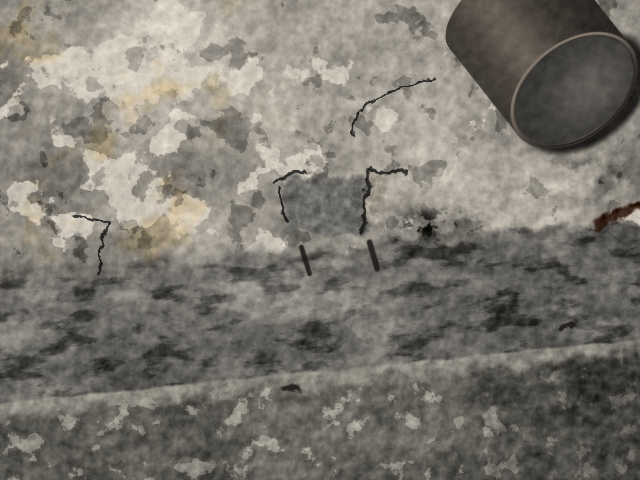
This texture is drawn by a Shadertoy shader. Its source:

```glsl
// Stained, peeling concrete wall with a sloped ledge, a broken patch and a steel pipe.

vec2 gradient(vec2 cell) {
  vec3 q = fract(cell.xyx * 0.1031);
  q += dot(q, q.yzx + 33.33);
  float angle = 6.2832 * fract((q.x + q.y) * q.z);
  return vec2(cos(angle), sin(angle));
}

float noise(vec2 p) {
  vec2 i = floor(p), f = fract(p), o = vec2(1, 0);
  vec2 s = f * f * (3.0 - 2.0 * f);
  float low = mix(dot(gradient(i), f), dot(gradient(i + o), f - o), s.x);
  float high = mix(dot(gradient(i + o.yx), f - o.yx), dot(gradient(i + 1.0), f - 1.0), s.x);
  return 1.4 * mix(low, high, s.y);
}

float fbm(vec2 p) {
  float sum = 0.0, amp = 0.5;
  for (int i = 0; i < 5; i++) {
    sum += amp * noise(p);
    p = mat2(1.6, 1.2, -1.2, 1.6) * p + 7.3;
    amp *= 0.55;
  }
  return sum;
}

// Soft elliptical spot
float blob(vec2 p, float x, float y, float rx, float ry) {
  vec2 q = (p - vec2(x, y)) / vec2(rx, ry);
  return exp(-dot(q, q));
}

// Line from ends.xy to ends.zw
float stroke(vec2 p, vec4 ends, float width) {
  vec2 d = ends.zw - ends.xy, q = p - ends.xy;
  float t = clamp(dot(q, d) / dot(d, d), 0.0, 1.0);
  return 1.0 - smoothstep(width * 0.5, width * 1.5, length(q - d * t));
}

vec3 wallColor(vec2 p, float stain, float grain) {
  float tone = 0.61 + 0.27 * stain + 0.16 * grain;
  tone += 0.06 * (blob(p, 0.35, 0.82, 0.32, 0.25) + blob(p, 1.02, 0.6, 0.22, 0.12));
  tone -= 0.22 * blob(p, 0.0, 0.83, 0.1, 0.13);
  tone -= 0.13 * blob(p, 0.36, 0.65, 0.2, 0.05);
  tone -= 0.1 * blob(p, 0.0, 0.45, 0.3, 0.07);
  float zone = blob(p, 0.3, 0.83, 0.25, 0.18) + 0.65 * blob(p, 0.3, 0.56, 0.4, 0.07);
  float peel = smoothstep(0.0, 0.07, fbm(p * 10.0 + 3.0) + 0.45 * zone - 0.3);
  tone = mix(tone, 0.83 + 0.12 * grain, 0.8 * peel);
  tone -= 0.16 * smoothstep(0.2, 0.28, fbm(p * 13.0 + 41.0) + 0.05 * zone);
  float mould = blob(p, 1.2, 0.63, 0.14, 0.06) + blob(p, 0.93, 0.53, 0.14, 0.04);
  tone -= 0.24 * mould * smoothstep(-0.1, 0.25, fbm(p * 15.0));
  float ochre = smoothstep(0.05, 0.35, fbm(p * 7.0 + 19.0)) * smoothstep(0.65, 0.3, p.x);
  return tone * mix(vec3(1.02, 0.985, 0.92), vec3(1.03, 0.94, 0.77), ochre);
}

vec3 slopeColor(vec2 p, float stain, float grain) {
  vec2 along = vec2(p.x, p.y - 0.1 * p.x);
  float tone = 0.36 + 0.15 * blob(p, 0.62, 0.38, 0.26, 0.08) + 0.16 * stain + 0.17 * grain;
  tone -= 0.17 * smoothstep(0.0, 0.3, fbm(along * vec2(10, 25)));
  tone += 0.1 * smoothstep(0.0, 0.3, fbm(along * vec2(7, 15) + 9.0));
  return tone * vec3(1.02, 1.0, 0.95);
}

vec3 floorColor(vec2 p, float depth, float grain) {
  float dim = smoothstep(0.8, 1.3, p.x);
  float tone = 0.32 + 0.08 * blob(p, 0.65, 0.14, 0.3, 0.13) - 0.06 * dim;
  tone += 0.17 * fbm(p * 6.0 + 5.0) + 0.18 * grain;
  tone += (0.2 - 0.08 * dim) * smoothstep(0.16, 0.3, fbm(p * 21.0 + 8.0));
  float lip = 1.0 - smoothstep(0.012, 0.045, depth + 0.035 * fbm(p * 18.0));
  return mix(tone, 0.57 + 0.2 * grain, lip * 0.85) * vec3(1.02, 1.0, 0.93);
}

// Broken plaster, cracks and exposed bars
vec3 addDamage(vec3 color, vec2 p, float grain) {
  vec2 w = p + 0.025 * vec2(fbm(p * 18.0), fbm(p * 18.0 + 31.0));
  vec2 q = abs(w - vec2(0.593 + 0.15 * p.y, 0.57)) - vec2(0.09, 0.058);
  float hole = 1.0 - smoothstep(-0.006, 0.006, max(q.x, q.y));
  color = mix(color, vec3(0.41, 0.405, 0.39) + 0.22 * grain, hole * 0.9);
  float chunk = stroke(w, vec4(0.79, 0.625, 0.775, 0.555), 0.018);
  color = mix(color, vec3(0.6, 0.57, 0.52) + 0.3 * grain, chunk);
  float rubble = blob(w, 0.9, 0.53, 0.075, 0.035);
  color *= 1.0 - rubble * (0.25 + 0.7 * smoothstep(0.0, 0.2, fbm(p * 24.0)));
  vec4 cracks[8] = vec4[8](
    vec4(0.775, 0.64, 0.75, 0.525), vec4(0.775, 0.645, 0.845, 0.635),
    vec4(0.575, 0.62, 0.635, 0.64), vec4(0.585, 0.61, 0.59, 0.54),
    vec4(0.155, 0.55, 0.22, 0.53), vec4(0.22, 0.53, 0.205, 0.43),
    vec4(0.73, 0.715, 0.77, 0.79), vec4(0.77, 0.79, 0.91, 0.84));
  float crack = 0.0;
  for (int i = 0; i < 8; i++)
    crack = max(crack, stroke(w, cracks[i], 0.004 - 0.0003 * float(i)));
  color *= 1.0 - 0.72 * crack;
  float dark = stroke(p, vec4(0.628, 0.485, 0.645, 0.43), 0.005);
  dark = max(dark, stroke(p, vec4(0.77, 0.495, 0.786, 0.44), 0.006));
  dark = max(dark, stroke(w, vec4(0.6, 0.185, 0.613, 0.19), 0.008));
  dark = max(dark, stroke(w, vec4(1.17, 0.325, 1.195, 0.32), 0.004));
  color = mix(color, vec3(0.12, 0.11, 0.1), 0.9 * dark);
  float rust = stroke(w, vec4(1.245, 0.535, 1.35, 0.585), 0.009);
  return mix(color, vec3(0.21, 0.13, 0.09) + 0.2 * grain, rust);
}

vec3 addPipe(vec3 color, vec2 p, float grain, float pixel) {
  vec2 axis = vec2(-0.62, 0.785), d = p - vec2(1.196, 0.8125), size = vec2(0.15, 0.1);
  vec2 q = vec2(dot(d, vec2(axis.y, -axis.x)), dot(d, axis));
  float rim = (length(q / size) - 1.0) * size.y;
  float shadow = (length((q + vec2(-0.012, 0.018)) / size) - 1.0) * size.y;
  color *= mix(0.2, 1.0, smoothstep(-0.006, 0.012, shadow));
  float bulge = 0.07 * sqrt(max(0.0, 1.0 - pow(q.x / size.x, 2.0)));
  float side = max(abs(q.x) - size.x, max(-q.y, q.y - 0.23 - bulge));
  float shine = 0.23 + 0.15 * blob(q, -0.035, 0.1, 0.055, 0.4) - 0.07 * smoothstep(0.02, 0.15, q.x);
  vec3 metal = (shine + 0.06 * grain) * vec3(1.08, 0.99, 0.89);
  color = mix(color, metal, 1.0 - smoothstep(-pixel, pixel, min(side, rim)));
  float edge = 1.0 - smoothstep(0.001, 0.004, abs(rim + 0.003));
  color = mix(color, vec3(0.34, 0.31, 0.28) * (0.5 + smoothstep(-0.08, 0.08, q.y)), edge);
  float inside = 0.2 + 0.16 * blob(q, 0.03, -0.015, 0.1, 0.07) + 0.06 * grain;
  return mix(color, inside * vec3(1.03, 1.0, 0.94), 1.0 - smoothstep(-pixel, pixel, rim + 0.007));
}

void mainImage(out vec4 fragColor, in vec2 fragCoord) {
  vec2 p = fragCoord / iResolution.y;
  float stain = fbm(p * 4.0 + 2.0);
  float relief = fbm(p * 22.0) - fbm(p * 22.0 + vec2(-0.12, 0.18));
  float grain = fbm(p * 45.0) + 0.8 * relief;
  float wall = p.y - 0.43 - 0.075 * p.x + 0.05 * fbm(p * 9.0);
  float ledge = 0.16 + 0.1 * p.x + 0.008 * fbm(p * 12.0) - p.y;
  float soft = mix(0.035, 0.01, smoothstep(0.2, 0.9, p.x));
  vec3 color = slopeColor(p, stain, grain);
  color = mix(color, wallColor(p, stain, grain), smoothstep(-soft, soft, wall));
  color = mix(color, floorColor(p, ledge, grain), smoothstep(-0.004, 0.004, ledge));
  color = addPipe(addDamage(color, p, grain), p, grain, 1.0 / iResolution.y);
  fragColor = vec4(clamp(color, 0.0, 1.0), 1.0);
}
```
